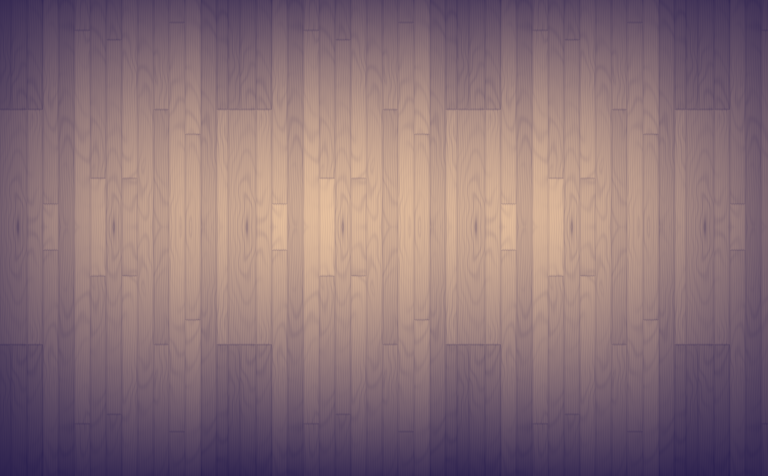
Write a Shadertoy shader that draws this texture.

```glsl
// Mirrored wooden floor boards under a warm glow fading to violet edges.
#define BOARDS vec2(48.6, 30.25)   // canvas size in board widths
#define PERIOD 14.49               // boards in one repeat
#define SEAM 14.43                 // where a repeat starts
#define SEAM_CUT 0.23              // part cut off the first board
#define MIRROR_Y 0.523             // height of the mirror axis
#define GLOW_Y 0.55                // height of the brightest spot
#define GRAIN 0.13
#define FIBRE 0.028
#define GAP 0.14
#define DARK vec3(0.185, 0.14, 0.315)
#define LIGHT vec3(0.84, 0.70, 0.595)

// Each board: tone near the axis, tone beyond the joint, joint distance.
const vec3 boardTones[15] = vec3[15](
    vec3(-0.05, -0.16, 7.47), vec3(-0.05, -0.13, 7.47),
    vec3(0.00, -0.11, 7.47),  vec3(0.07, 0.00, 1.46),
    vec3(-0.08, -0.06, 20.0), vec3(0.05, 0.03, 12.5),
    vec3(0.08, 0.00, 3.10),   vec3(0.00, -0.02, 11.9),
    vec3(0.01, 0.05, 3.10),   vec3(0.01, -0.01, 20.0),
    vec3(-0.05, 0.01, 7.47),  vec3(0.03, 0.02, 13.0),
    vec3(0.00, 0.05, 5.90),   vec3(-0.09, -0.08, 20.0),
    vec3(0.00, -0.14, 7.47));

float hash(float n) { return fract(sin(n * 12.9898) * 43758.5); }

// Long rings around a core, with fine fibres running along the board.
float grain(vec2 q, float seed, bool knot) {
    float core = knot ? 0.0 : 14.0 * hash(seed + 3.1);
    float sway = 0.09 * sin(q.y * 1.3 + seed * 4.0) + 0.05 * sin(q.y * 3.1 + seed);
    float side = knot ? 0.0 : 0.7 * (hash(seed) - 0.5);
    vec2 d = vec2(q.x - side + sway * smoothstep(0.0, 2.0, q.y), (q.y - core) * 0.17);
    float r = length(d);
    float wave = r * 25.0 + 0.8 * sin(q.y * 2.3 + q.x * 5.0 + seed);
    float rings = pow(0.5 + 0.5 * sin(wave), 3.0);
    float patches = 0.55 + 0.45 * sin(q.y * 0.8 + seed * 7.0 + q.x * 2.0);
    float fibre = sin(q.x * 43.0 + 2.0 * sin(q.y * 0.9 + seed))
                + sin(q.x * 71.0 + q.y * 0.7 + seed * 5.0)
                * sin(q.y * 2.7 + q.x * 13.0);
    float ink = GRAIN * rings * (knot ? exp(-r * 1.2) : 0.6 * patches) + FIBRE * fibre;
    return knot ? ink + 0.16 * exp(-r * r * 45.0) : ink;
}

// Relative brightness of the floor, 1 on average.
float floorTone(vec2 uv, float pixel) {
    float u = mod(uv.x * BOARDS.x - SEAM, PERIOD) + SEAM_CUT;
    float v = abs(uv.y - MIRROR_Y) * BOARDS.y;
    float id = min(floor(u), 14.0);
    float left = max(id, SEAM_CUT);
    float right = min(id + 1.0, PERIOD + SEAM_CUT);

    // The first two boards join into one wide knotted board.
    bool wide = id < 2.0 && v < boardTones[1].z;
    if (wide) { id = 1.0; left = SEAM_CUT; right = 2.0; }
    vec3 board = boardTones[int(id)];
    bool outer = v > board.z;
    bool knot = wide || id == 7.0 && !outer;

    float middle = wide ? 1.43 : id + 0.5;
    float seed = id + (outer ? 17.0 : 0.0);
    float tone = 1.0 + (outer ? board.y : board.x);
    tone -= grain(vec2(u - middle, v), seed, knot);

    // Thin dark gaps along the sides and at the joint.
    float edge = min(u - left, right - u);
    float side = 1.0 - smoothstep(0.0, 0.07 + pixel, edge);
    float joint = 1.0 - smoothstep(0.0, 0.05 + pixel, abs(v - board.z));
    return tone - GAP * max(side * (0.5 + 0.4 * hash(id + 8.0)), joint);
}

// Glow: wide across, dropping faster towards the bottom.
float glow(vec2 uv) {
    float across = 1.0 - 0.56 * pow(abs(uv.x - 0.5) * 2.0, 2.8);
    float dy = uv.y - GLOW_Y;
    float up = 1.0 - 0.74 * pow(max(dy, 0.0) / (1.0 - GLOW_Y), 1.7);
    float down = 1.0 - 0.93 * pow(max(-dy, 0.0) / GLOW_Y, 1.5);
    return across * up * down;
}

void mainImage(out vec4 fragColor, in vec2 fragCoord) {
    float pixel = BOARDS.x / iResolution.x;
    float tone = 0.0;
    // Four samples per pixel smooth the board edges.
    for (int i = 0; i < 4; i++) {
        vec2 offset = vec2(i % 2, i / 2) * 0.5 - 0.25;
        tone += 0.25 * floorTone((fragCoord + offset) / iResolution.xy, pixel);
    }
    float light = glow(fragCoord / iResolution.xy);
    float shade = light * tone + 0.25 * (tone - 1.0) * (1.0 - light);
    fragColor = vec4(mix(DARK, LIGHT, clamp(shade, -0.1, 1.1)), 1.0);
}
```
